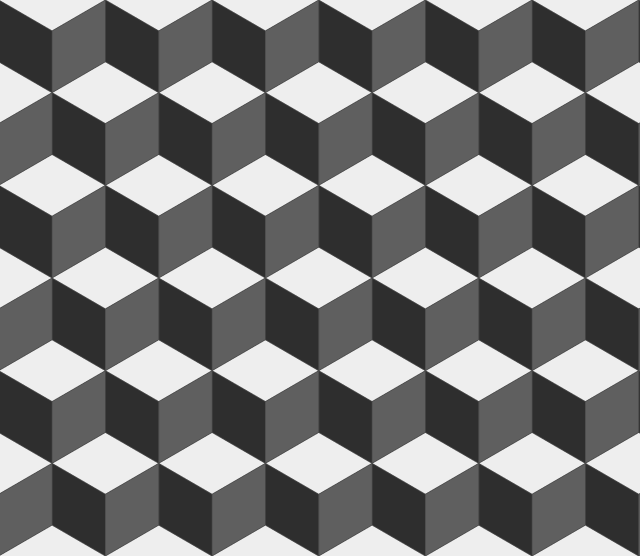
Reproduce this pattern procedurally as a Shadertoy shader.

```glsl
// Tumbling blocks: hexagons in staggered rows, each split into three rhombi
// that read as the top, left and right faces of a cube, with hairline seams.
// Two interleaved lattices give the stagger; supersampling smooths the edges.

const vec2  REPEATS    = vec2(6.0, 3.0);            // whole cells across and down
const vec2  CUBE_SHIFT = vec2(-0.012, 1.0 / 3.0);   // cube centre within the cell
const vec3  TOP_TONE   = vec3(0.933);
const vec3  LEFT_TONE  = vec3(0.180);
const vec3  RIGHT_TONE = vec3(0.373);
const vec3  SEAM_TONE  = vec3(0.29);
const float SEAM_HALF  = 0.0038;                    // in cell widths
const float SLOPE      = 1.0 / 3.0;                 // rise of slanted edges, cell units
const int   SAMPLES    = 4;                         // per axis

// Position relative to the centre of the enclosing hexagon, in cell units.
vec2 hexLocal(vec2 cell) {
    vec2 p = fract(cell - CUBE_SHIFT + 0.5) - 0.5;
    bool inside = abs(p.x) * SLOPE + abs(p.y) < SLOPE;
    return inside ? p : p - 0.5 * sign(p);
}

// Distance to the nearest face edge, in cell widths.
float edgeDistance(vec2 p, float cellHeight) {
    float side = abs(p.x);
    float slantScale = 1.0 / length(vec2(SLOPE, 1.0 / cellHeight));
    float outline = SLOPE - side * SLOPE - abs(p.y);
    float topEdge = abs(p.y - side * SLOPE);
    float d = min(0.5 - side, min(outline, topEdge) * slantScale);
    return p.y < 0.0 ? min(d, side) : d;
}

vec3 cubeColor(vec2 uv, float cellHeight) {
    vec2 p = hexLocal(uv * REPEATS);
    vec3 face = p.x < 0.0 ? LEFT_TONE : RIGHT_TONE;
    if (p.y > abs(p.x) * SLOPE) face = TOP_TONE;
    return edgeDistance(p, cellHeight) < SEAM_HALF ? SEAM_TONE : face;
}

void mainImage(out vec4 fragColor, in vec2 fragCoord) {
    vec2 cellSize = iResolution.xy / REPEATS;
    float cellHeight = cellSize.y / cellSize.x;

    // Average a regular grid of samples over the pixel.
    vec3 sum = vec3(0.0);
    for (int j = 0; j < SAMPLES; j++) {
        for (int i = 0; i < SAMPLES; i++) {
            vec2 offset = (vec2(i, j) + 0.5) / float(SAMPLES) - 0.5;
            sum += cubeColor((fragCoord + offset) / iResolution.xy, cellHeight);
        }
    }
    fragColor = vec4(sum / float(SAMPLES * SAMPLES), 1.0);
}
```
